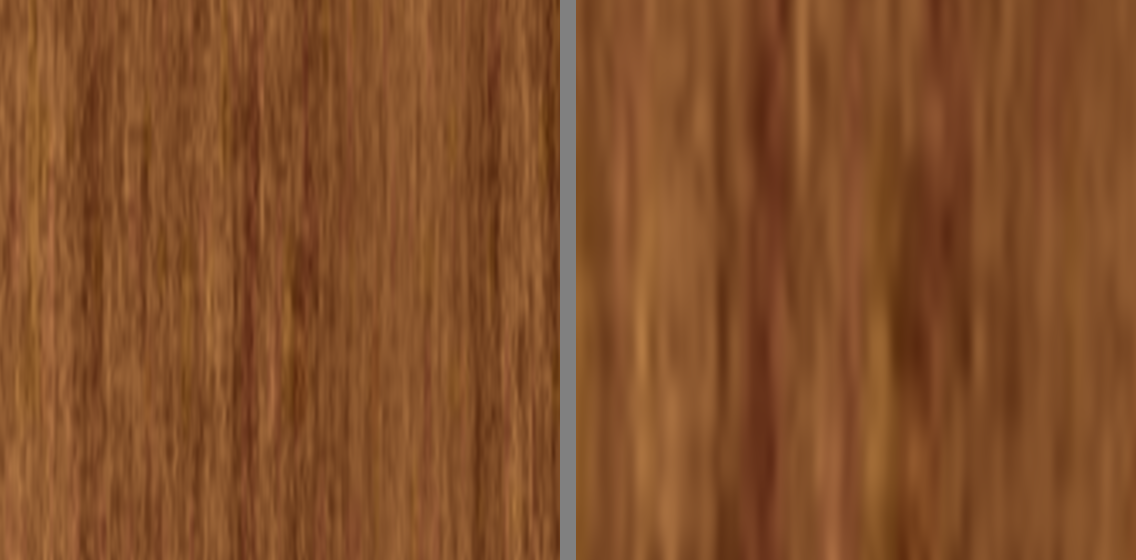
Left: the whole. Right: its middle third, enlarged.
A Shadertoy shader for this texture:

```glsl
// Warm brown wood veneer with vertical bands, fine streaks and short grain flecks.

const vec3 WOOD_MEAN = vec3(0.520, 0.318, 0.166);
const vec3 WOOD_RANGE = vec3(0.170, 0.148, 0.104);
const vec3 RED_TINT = vec3(0.012, -0.010, 0.012);
const vec3 OLIVE_TINT = vec3(0.000, 0.006, -0.026);

float hash(vec2 cell) {
    vec3 p = fract(vec3(cell.xyx) * 0.1031);
    p += dot(p, p.yzx + 33.33);
    return fract((p.x + p.y) * p.z);
}

// Smooth value noise from -1 to 1; the seed picks an independent field.
float noise(vec2 p, float seed) {
    p += seed * vec2(17.3, 31.7);
    vec2 cell = floor(p);
    vec2 f = fract(p);
    f = f * f * (3.0 - 2.0 * f);
    float low = mix(hash(cell), hash(cell + vec2(1.0, 0.0)), f.x);
    float high = mix(hash(cell + vec2(0.0, 1.0)), hash(cell + 1.0), f.x);
    return 2.0 * mix(low, high, f.y) - 1.0;
}

float band(float x, float centre, float width) {
    float d = (x - centre) / width;
    return exp(-d * d);
}

// Broad growth bands, fading slightly along the board.
float broadBands(vec2 p) {
    float light = 0.28 * band(p.x, 0.06, 0.065)
                + 0.14 * band(p.x, 0.24, 0.050)
                + 0.32 * band(p.x, 0.385, 0.018)
                + 0.20 * band(p.x, 0.73, 0.080)
                + 0.17 * band(p.x, 0.925, 0.022);
    float dark = 0.30 * band(p.x, 0.165, 0.026)
               + 0.34 * band(p.x, 0.450, 0.010)
               + 0.14 * band(p.x, 0.425, 0.030)
               + 0.32 * band(p.x, 0.570, 0.036)
               + 0.36 * band(p.x, 0.860, 0.035)
               + 0.38 * band(p.x, 0.990, 0.025);
    float fade = 1.0 + 0.25 * noise(p * vec2(12.0, 4.0), 1.0);
    return (light - dark) * fade;
}

// Thin streaks running a good part of the height.
float longStreaks(vec2 p) {
    return 0.12 * noise(p * vec2(46.0, 1.4), 2.0)
         + 0.28 * noise(p * vec2(98.0, 2.6), 3.0)
         + 0.24 * noise(p * vec2(150.0, 4.0), 10.0);
}

// Short fibres, slightly wavy.
float shortFlecks(vec2 p) {
    p.x += 0.0025 * noise(p * vec2(14.0, 14.0), 4.0);
    return 0.34 * noise(p * vec2(104.0, 14.0), 5.0)
         + 0.30 * noise(p * vec2(165.0, 30.0), 6.0);
}

// Faint reddish and olive patches stretched along the grain.
vec3 grainTint(vec2 p) {
    float red = smoothstep(0.25, 0.9, noise(p * vec2(64.0, 3.5), 7.0));
    float olive = smoothstep(0.3, 0.9, noise(p * vec2(44.0, 4.5), 8.0));
    float purpleLine = band(p.x, 0.452, 0.008) + 0.6 * band(p.x, 0.170, 0.010);
    return RED_TINT * (red + 0.7 * purpleLine) + OLIVE_TINT * olive;
}

void mainImage(out vec4 fragColor, in vec2 fragCoord) {
    vec2 p = fragCoord / iResolution.xy;
    p.x += 0.001 * noise(p * vec2(5.0, 3.0), 9.0);

    // The boards between centre and right have calmer grain.
    float calm = smoothstep(0.54, 0.62, p.x) * (1.0 - smoothstep(0.82, 0.90, p.x));
    float tone = broadBands(p)
               + longStreaks(p) * mix(1.0, 0.85, calm)
               + shortFlecks(p) * mix(1.0, 0.6, calm);

    vec3 color = WOOD_MEAN + WOOD_RANGE * tone + grainTint(p);
    fragColor = vec4(clamp(color, 0.0, 1.0), 1.0);
}
```
